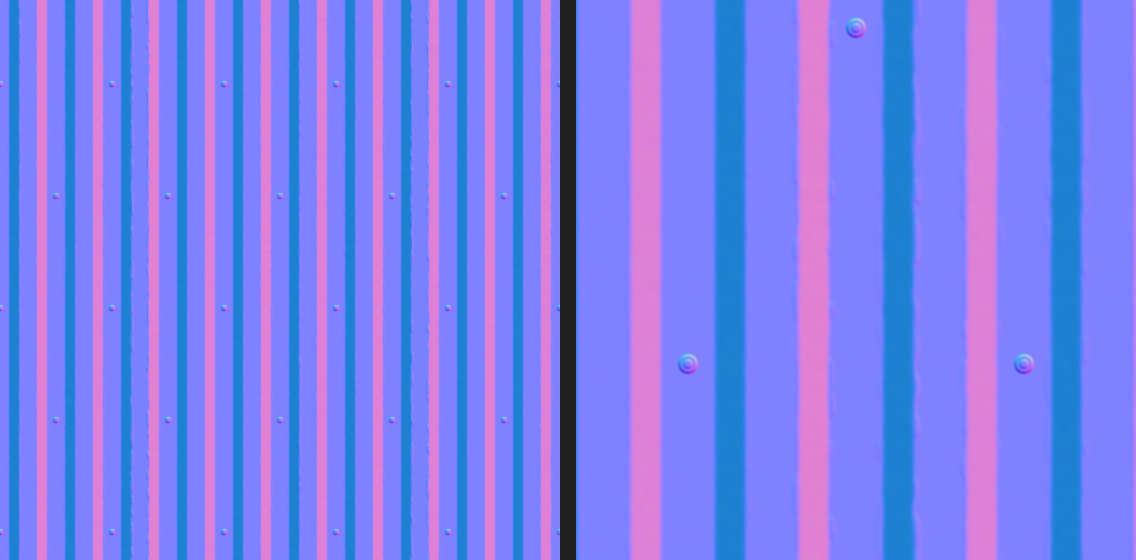
Left: the whole. Right: its middle third, enlarged.
Reproduce this texture map procedurally as a Shadertoy shader.

```glsl
// Tangent-space normal map of ribbed sheet metal with staggered rivets and chipped rib edges.

float hash(vec2 p) {
    vec3 q = fract(vec3(p.xyx) * 0.1031);
    q += dot(q, q.yzx + 33.33);
    return fract((q.x + q.y) * q.z);
}

// Value noise that wraps after "cells" lattice steps across the canvas
float tileNoise(vec2 uv, vec2 cells) {
    vec2 p = uv * cells, i = floor(p), f = fract(p);
    f = f * f * (3.0 - 2.0 * f);
    vec2 a = mod(i, cells), b = mod(i + 1.0, cells);
    return mix(mix(hash(a), hash(vec2(b.x, a.y)), f.x),
               mix(hash(vec2(a.x, b.y)), hash(b), f.x), f.y);
}

// Signed distance to the nearest sloped band, in rib widths
float bandDistance(float ribX) {
    return abs(abs(fract(ribX) - 0.5) - 0.248) - 0.085;
}

// Each quarter rib holds one edge; the wear pattern recurs every five ribs
float edgeWear(float x) {
    float edge = mod(floor(x * 40.0), 20.0);
    float strong = 1.0 - step(0.6, abs(edge - 9.5));
    return max(strong, 0.75 * pow(hash(vec2(edge, 7.0)), 2.0));
}

// Height of the fine surface detail: grain on the slopes, chips along the edges
float detailHeight(vec2 uv) {
    float d = bandDistance(uv.x * 10.0);
    float slopeMask = smoothstep(0.03, -0.03, d);
    float grain = tileNoise(uv, vec2(170.0, 130.0)) + tileNoise(uv, vec2(60.0, 90.0));
    float chips = smoothstep(0.45, 0.75, tileNoise(uv, vec2(120.0, 85.0)));
    float rim = exp(-pow((d - 0.025) / 0.02, 2.0));
    return 0.00018 * grain * mix(0.08, 1.0, slopeMask) + 0.0007 * chips * rim * edgeWear(uv.x);
}

// Outward tilt of a domed rivet with a ring groove
vec2 rivetTilt(vec2 uv) {
    float rowY = uv.y * 5.0 + 0.25;
    float row = mod(floor(rowY), 5.0);
    float columnX = uv.x * 5.0 + 0.5 - 0.5 * mod(row, 2.0);
    vec2 p = (fract(vec2(columnX, rowY)) - 0.5) / 5.0;
    float r = length(p);
    float rim = smoothstep(0.0016, 0.0, abs(r - 0.0052));
    float dome = smoothstep(0.0018, 0.0, abs(r - 0.0024));
    return p / max(r, 0.0005) * (0.8 * rim + 0.5 * dome);
}

void mainImage(out vec4 fragColor, in vec2 fragCoord) {
    vec2 uv = fragCoord / iResolution.xy;
    float ribX = uv.x * 10.0;
    float rib = floor(ribX);
    float across = fract(ribX) - 0.5;

    // Ragged rib flanks: left one faces left, right one faces right
    float ragged = (tileNoise(uv, vec2(40.0, 110.0)) - 0.5) * 0.025 * edgeWear(uv.x);
    float flank = smoothstep(0.025, -0.025, bandDistance(ribX) + ragged);
    float steepness = across < 0.0 ? 1.13 + 0.1 * hash(vec2(rib, 3.0))
                                   : 1.18 - 0.1 * mod(rib, 2.0);
    vec2 tilt = vec2(sign(across) * steepness * flank, 0.01);

    // One crest in five leans slightly
    float leaning = step(abs(mod(rib, 5.0) - 2.0), 0.5) * step(abs(across), 0.25);
    tilt.x -= 0.05 * leaning * (1.0 - flank);

    // Fine relief by central differences
    vec2 e = vec2(0.0008, 0.0);
    tilt -= vec2(detailHeight(uv + e.xy) - detailHeight(uv - e.xy),
                 detailHeight(uv + e.yx) - detailHeight(uv - e.yx)) / (2.0 * e.x);
    tilt += rivetTilt(uv);

    vec3 normal = normalize(vec3(tilt, 1.0));
    fragColor = vec4(normal * 0.5 + 0.5, 1.0);
}
```
